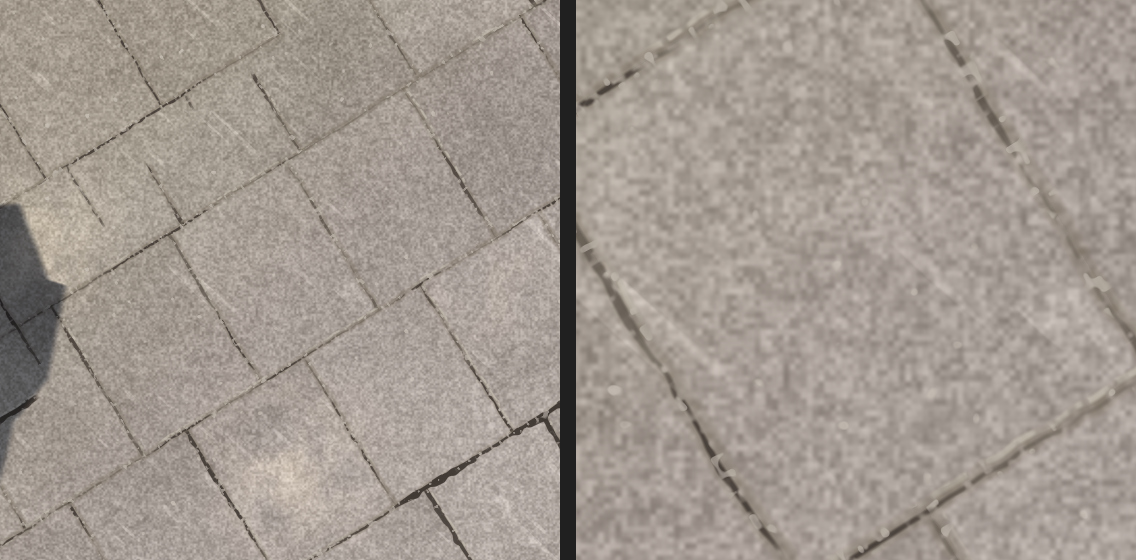
Left: the whole. Right: its middle third, enlarged.
This texture is drawn by a three.js fragment shader. Its source:

```glsl
varying vec2 vUv;

float hash(vec2 p) {
  vec3 q = fract(vec3(p.xyx) * 0.1031);
  q += dot(q, q.yzx + 33.33);
  return fract((q.x + q.y) * q.z);
}

float noise(vec2 p) {
  vec2 i = floor(p), f = fract(p);
  f = f * f * (3.0 - 2.0 * f);
  return mix(mix(hash(i), hash(i + vec2(1.0, 0.0)), f.x),
             mix(hash(i + vec2(0.0, 1.0)), hash(i + 1.0), f.x), f.y);
}

float fbm(vec2 p) {
  float sum = 0.0, amp = 0.5;
  for (int i = 0; i < 4; i++) {
    sum += amp * noise(p);
    p = p * 2.03 + 17.1;
    amp *= 0.5;
  }
  return sum / 0.9375;
}

// Sandy joint with a gritty broken crack and chipped pale rims
void joint(inout vec3 color, float d, float along, float seed, float present, float open) {
  float grit = noise(vec2(along, d) * 210.0 + seed);
  float rough = noise(vec2(along * 75.0, seed + 5.0));
  float wear = smoothstep(0.3, 0.75, noise(vec2(along * 10.0, seed + 9.0)));
  d += 0.003 * (noise(vec2(along * 24.0, seed)) - 0.5) + 0.002 * (rough - 0.5);
  float sand = 1.0 - smoothstep(0.002, 0.009, abs(d));
  color = mix(color, vec3(0.50, 0.46, 0.40), sand * present * (0.2 + 0.55 * grit));

  float width = 0.0013 * wear * rough + open * (0.002 + 0.004 * rough);
  float crack = 1.0 - smoothstep(width, width + 0.0025, abs(d + 0.0015));
  float strength = mix(0.2 + 0.65 * wear, 0.95, open) * smoothstep(0.1, 0.55, grit + 0.5 * open);
  color = mix(color, vec3(0.24, 0.21, 0.19), crack * strength * present);

  float rim = 1.0 - smoothstep(0.0005, 0.0035, abs(d - 0.0045));
  float chips = smoothstep(0.45, 0.75, noise(vec2(along * 13.0, seed + 21.0))) * smoothstep(0.2, 0.7, grit);
  color = mix(color, vec3(0.80, 0.77, 0.72), rim * chips * 0.7 * present);
  float crumbs = smoothstep(0.72, 0.85, noise(vec2(along, d) * 170.0 + seed * 1.7));
  color = mix(color, vec3(0.78, 0.75, 0.71), crumbs * sand * 0.6 * present);
}

// Scattered irregular chips, one candidate per cell
float specks(vec2 p, float scale) {
  vec2 cell = floor(p * scale);
  vec2 center = 0.25 + 0.5 * vec2(hash(cell + 11.0), hash(cell + 29.0));
  float size = hash(cell + 41.0);
  float d = length(fract(p * scale) - center) / scale;
  d += 0.007 * (noise(p * 190.0) - 0.4);
  float radius = 0.0004 + 0.0028 * size * size;
  return (1.0 - smoothstep(radius - 0.001, radius + 0.002, d)) * step(0.83, hash(cell + 3.7)) * (0.4 + 0.6 * size);
}

// Soft shadow with a stepped right side
float shadowMask(vec2 p) {
  p += 0.006 * (vec2(noise(p * 24.0), noise(p * 24.0 + 8.0)) - 0.5);
  float lower = min(0.12 - 0.2 * (0.497 - p.y),
                    max(0.075 - 0.8 * (0.31 - p.y), 0.026 - 0.24 * (0.25 - p.y)));
  float edge = mix(lower, 0.089 - 0.38 * (p.y - 0.497), smoothstep(0.49, 0.504, p.y));
  return (1.0 - smoothstep(-0.009, 0.009, p.x - edge))
       * (1.0 - smoothstep(0.63, 0.642, p.y));
}

void main() {
  vec2 p = vUv;
  vec2 r = vec2(dot(p, vec2(0.85, 0.527)), dot(p, vec2(-0.527, 0.85)));
  float pitch = 0.2465;

  // Courses: three full, one shallow, merging into tall slabs on the right
  float row = 0.0;
  for (int i = 0; i < 4; i++) {
    float k = float(i);
    row += step(-0.291 + 0.3145 * k - 0.116 * step(2.5, k), r.y);
  }
  if (row > 3.5 && r.x > 0.935) row = 3.0;
  float offset = row < 0.5 ? 0.714 : row < 1.5 ? 0.406 : row < 2.5 ? 0.564 : row < 3.5 ? 0.596 : 0.675;
  float column = (r.x - offset) / pitch;
  vec2 slab = vec2(floor(column), row);

  // Slab tone, stains and grain
  vec3 color = mix(vec3(0.645, 0.61, 0.56), vec3(0.64, 0.602, 0.58), smoothstep(-0.4, 0.6, p.x - p.y + 0.3));
  color += 0.03 * (hash(slab + 7.0) - 0.5) + 0.11 * (fbm(r * 6.0 + slab * 3.1) - 0.5);
  color += 0.035 * smoothstep(0.1, -0.35, r.y);
  float stain = 0.8 * exp(-60.0 * dot(p - vec2(0.52, 0.17), p - vec2(0.52, 0.17)))
              + 0.45 * exp(-120.0 * dot(p - vec2(0.87, 0.5), p - vec2(0.87, 0.5)))
              + 0.8 * exp(-110.0 * dot(p - vec2(0.08, 0.56), p - vec2(0.08, 0.56)));
  color += vec3(0.17, 0.155, 0.12) * stain * smoothstep(0.3, 0.75, fbm(p * vec2(19.0, 13.0)));
  color += 0.13 * (noise(p * 290.0) - 0.5) + 0.10 * (noise(p.yx * 190.0 + 40.0) - 0.5);
  color += 0.05 * (noise(p * 80.0 + 9.0) - 0.5);
  float scratch = smoothstep(0.8, 0.95, noise(vec2(r.x * 90.0 + r.y * 25.0, r.y * 13.0)));
  color += 0.08 * scratch * smoothstep(0.55, 0.75, noise(p * 8.0));
  color = mix(color, vec3(0.81, 0.78, 0.74), 0.7 * max(specks(p, 17.0), specks(p + 0.37, 39.0)));

  // Joints across the courses, some stopping short
  float across = (fract(column + 0.5) - 0.5) * pitch;
  float present = 1.0;
  if (row > 2.5 && row < 3.5 && r.x < 0.935) {
    present = step(0.42, r.x) * (1.0 - smoothstep(0.45, 0.47, r.y));
    if (r.x > 0.75) present = 1.0 - smoothstep(0.49, 0.51, r.y);
    float start = r.x < 0.6 ? 0.41 : 0.505;
    float partial = smoothstep(start - 0.01, start + 0.01, r.y) * step(0.42, r.x) * step(r.x, 0.8);
    joint(color, (fract(column) - 0.5) * pitch, r.y, slab.x + 70.0, partial * 0.7, 0.0);
  }
  // Deeper gaps where the sand has washed out
  float washed = smoothstep(0.62, 0.75, noise(vec2(floor(column + 0.5) * 5.3 + row * 7.7, r.y * 9.0)));
  joint(color, across, r.y, floor(column + 0.5) * 3.0 + row * 31.0, present, row < 0.5 ? 0.8 : 0.3 * washed);

  // Long joints between courses
  for (int i = 0; i < 4; i++) {
    float k = float(i);
    float line = -0.291 + 0.3145 * k - 0.116 * step(2.5, k);
    float shown = k > 2.5 ? 1.0 - smoothstep(0.91, 0.93, r.x) : 1.0;
    float open = k < 0.5 ? smoothstep(0.64, 0.67, r.x) * smoothstep(0.2, 0.5, noise(vec2(r.x * 14.0, 2.0))) : 0.0;
    joint(color, r.y - line, r.x, 130.0 + k * 17.0, shown, open);
  }

  // Short joints of the cut slab at the left
  joint(color, r.x - 0.245, r.y, 211.0, step(0.26, r.y) * step(r.y, 0.4), 0.25);
  joint(color, r.y - 0.213, r.x, 223.0, 1.0 - smoothstep(0.2, 0.215, r.x), 0.8);

  vec3 shade = mix(vec3(0.56, 0.59, 0.64), vec3(0.46, 0.48, 0.53), smoothstep(0.3, 0.45, p.y));
  color *= mix(vec3(1.0), shade, shadowMask(p));
  gl_FragColor = vec4(clamp(color, 0.0, 1.0), 1.0);
}
```
